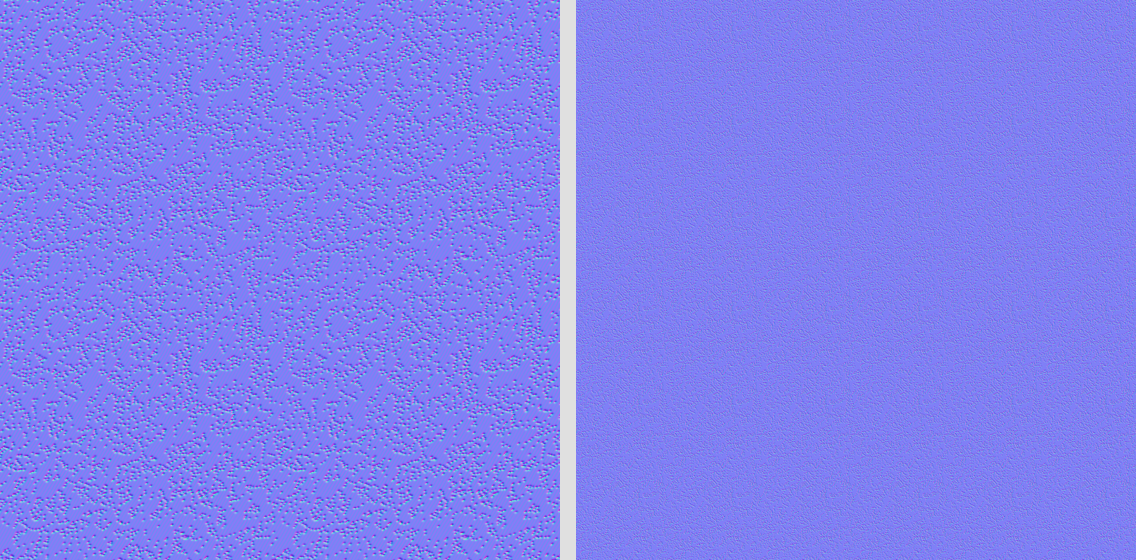
Left, the tile; right, the same tile 3 across and 3 down.
Reproduce this texture map procedurally as a Shadertoy shader.

```glsl
const float TILES = 2.0;  // whole repeats across the canvas
const vec2 RIB_COUNT = vec2(84.0, -48.0); // whole rib cycles per repeat
const vec2 ROW_COUNT = vec2(36.0, 76.0);  // whole pit steps along the ribs
const float BLUE_GAIN = 0.965;
const float TAU = 6.2831853;

// Integer hash giving two values in 0..1
vec2 hash2(vec2 cell, uint seed) {
    uvec2 v = uvec2(ivec2(cell)) + uvec2(seed, seed * 7u);
    v = v * 1664525u + 1013904223u;
    v.x += v.y * 1664525u;
    v.y += v.x * 1664525u;
    v ^= v >> 16u;
    v.x += v.y * 1664525u;
    v.y += v.x * 1664525u;
    v ^= v >> 16u;
    return vec2(v & 65535u) / 65535.0;
}

// Value noise that wraps after a whole number of cells
float wrapNoise(vec2 uv, float period, uint seed) {
    vec2 p = uv * period;
    vec2 i = floor(p);
    vec2 f = p - i;
    f = f * f * (3.0 - 2.0 * f);
    vec2 lo = mod(i, period);
    vec2 hi = mod(i + 1.0, period);
    float a = hash2(lo, seed).x;
    float b = hash2(vec2(hi.x, lo.y), seed).x;
    float c = hash2(vec2(lo.x, hi.y), seed).x;
    float d = hash2(hi, seed).x;
    return mix(mix(a, b, f.x), mix(c, d, f.x), f.y);
}

// Chance of a pit: high along winding contour bands, low between them
float pitChance(vec2 uv) {
    float n = mix(wrapNoise(uv, 20.0, 11u), wrapNoise(uv, 33.0, 17u), 0.5);
    float band = 1.0 - smoothstep(0.04, 0.09, abs(n - 0.5));
    return mix(0.13, 0.76, band);
}

// Slope of one tilted Gaussian pit
vec2 pitSlope(vec2 d, float angle, vec2 radius) {
    float c = cos(angle), s = sin(angle);
    vec2 along = vec2(c, s), across = vec2(-s, c);
    vec2 q = vec2(dot(d, along), dot(d, across)) / radius;
    vec2 g = 2.0 * q / radius * exp(-dot(q, q));
    return -(along * g.x + across * g.y);
}

// Sum of pits scattered on a slanted lattice that closes on the repeat
vec2 pits(vec2 uv, mat2 lattice) {
    mat2 toUv = inverse(lattice);
    float cells = sqrt(determinant(lattice));
    vec2 base = floor(lattice * uv);
    vec2 slope = vec2(0.0);
    for (int y = -1; y <= 1; y++) {
        for (int x = -1; x <= 1; x++) {
            vec2 cell = base + vec2(x, y);
            // Equal cells of all repeats share one index
            vec2 home = fract(toUv * cell + 0.00005) - 0.00005;
            vec2 id = round(lattice * home) + 256.0;
            vec2 jitter = (hash2(id, 23u) - 0.5) * 0.7;
            vec2 center = toUv * (cell + 0.5 + jitter);
            vec2 pick = hash2(id, 37u);
            vec2 shape = hash2(id, 53u);
            float present = step(pick.x, pitChance(center));
            float depth = mix(0.65, 1.05, pick.y);
            float angle = mix(0.2, 0.7, shape.x);
            vec2 radius = vec2(0.47, 0.35) * mix(0.88, 1.08, shape.y);
            vec2 offset = (uv - center) * cells;
            slope += present * depth * pitSlope(offset, angle, radius);
        }
    }
    return slope;
}

// Slanting ribs with a little wobble
vec2 ribs(vec2 uv, vec2 count) {
    float wobble = wrapNoise(uv, 16.0, 71u);
    float fade = wrapNoise(uv, 40.0, 89u);
    float wave = cos(TAU * dot(uv, count) + 2.5 * wobble);
    return normalize(count) * wave * mix(0.08, 0.2, fade);
}

void mainImage(out vec4 fragColor, in vec2 fragCoord) {
    vec2 uv = fract(fragCoord / iResolution.xy * TILES);
    mat2 lattice = transpose(mat2(RIB_COUNT, ROW_COUNT));
    vec2 slope = 0.4 * pits(uv, lattice) + ribs(uv, RIB_COUNT);

    // Pack the unit normal into colour
    vec3 normal = normalize(vec3(slope, 1.0));
    vec3 color = 0.5 + 0.5 * normal;
    fragColor = vec4(color * vec3(1.0, 1.0, BLUE_GAIN), 1.0);
}
```
